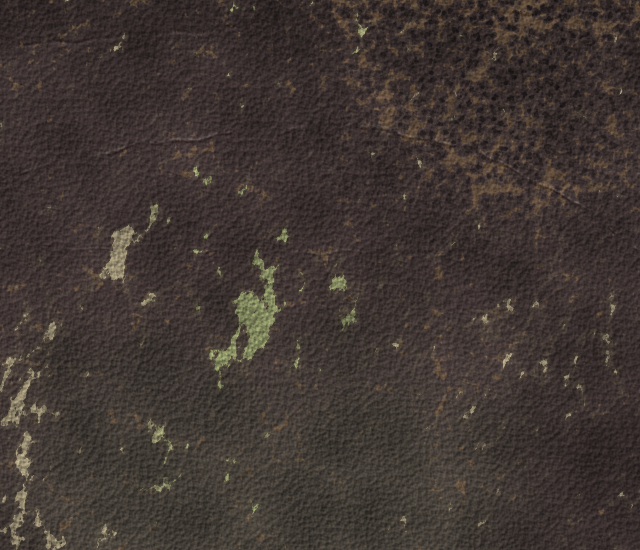
Write a Shadertoy shader that draws this texture.

```glsl
const vec3 UMBER = vec3(0.242, 0.200, 0.196);
const vec3 OLIVE = vec3(0.268, 0.247, 0.220);
const vec3 OCHRE = vec3(0.400, 0.315, 0.225);
const vec3 DUST  = vec3(0.410, 0.365, 0.285);
const vec3 CREAM = vec3(0.600, 0.560, 0.450);
const vec3 MOSS  = vec3(0.555, 0.590, 0.400);

const float CLOUD_SCALE = 6.0;
const float FLAKE_SCALE = 30.0;
const float GRAIN_SCALE = 95.0;
const float CLOUD_DEPTH = 0.55;
const float RELIEF_DEPTH = 0.75;
const float FLAKE_LEAN = 0.38;
const float PATCH_WIDTH = 0.30;   // relative to patch length

// Worn patches: centre, half length, lean from vertical
const int PATCHES = 11;
const vec4 PATCH[PATCHES] = vec4[](
    vec4(0.45, 0.43, 0.18, 0.42), vec4(0.23, 0.55, 0.11, 0.85),
    vec4(0.62, 0.45, 0.11, 0.05), vec4(0.05, 0.28, 0.22, 0.15),
    vec4(0.07, 0.03, 0.18, -0.8), vec4(0.29, 0.16, 0.13, -0.1),
    vec4(0.25, 0.42, 0.07, 0.1),  vec4(0.90, 0.42, 0.09, 0.5),
    vec4(0.96, 0.37, 0.19, 0.35), vec4(1.07, 0.31, 0.17, 0.15),
    vec4(0.36, 0.53, 0.10, -0.9));
const float WEAR[PATCHES] = float[](
    1.0, 0.95, 0.62, 0.62, 0.65, 0.55, 0.5, 0.5, 0.36, 0.4, 0.36);

vec2 hash2(vec2 p) {
    vec3 q = fract(p.xyx * vec3(0.1031, 0.1030, 0.0973));
    q += dot(q, q.yzx + 33.33);
    return fract((q.xx + q.yz) * q.zy);
}

vec2 rotate(vec2 p, float a) {
    float c = cos(a), s = sin(a);
    return vec2(c * p.x - s * p.y, s * p.x + c * p.y);
}

// Distance to the nearest scattered cell centre
float cellular(vec2 p) {
    vec2 cell = floor(p), f = p - cell;
    float nearest = 4.0;
    for (int y = -1; y <= 1; y++)
        for (int x = -1; x <= 1; x++) {
            vec2 o = vec2(x, y);
            vec2 d = o + hash2(cell + o) - f;
            nearest = min(nearest, dot(d, d));
        }
    return sqrt(nearest);
}

// Layered cellular noise, centred near zero
float crumble(vec2 p, int octaves) {
    float sum = 0.0, weight = 0.5, total = 0.0;
    for (int i = 0; i < octaves; i++) {
        sum += weight * (cellular(p) - 0.47);
        total += weight;
        weight *= 0.55;
        p = rotate(p, 0.9) * 2.03 + 17.3;
    }
    return sum / total;
}

// Layered sines that bend outlines
vec2 bend(vec2 p) {
    return 0.012 * sin(p.yx * 23.0 + vec2(1.0, 4.0))
         + 0.007 * sin(p.yx * 57.0 + p * 31.0);
}

float wornCoverage(vec2 p) {
    float cover = 0.0;
    for (int i = 0; i < PATCHES; i++) {
        vec2 d = rotate(p - PATCH[i].xy, PATCH[i].w);
        d /= PATCH[i].z * vec2(PATCH_WIDTH, 1.0);
        cover = max(cover, WEAR[i] * (1.0 - dot(d, d)));
    }
    return cover;
}

// Raised crease: lit edge above a shaded one
float crease(float d, float width) {
    float lit = d / width, shade = lit + 1.8;
    return exp(-lit * lit) - 0.8 * exp(-shade * shade);
}

void mainImage(out vec4 fragColor, in vec2 fragCoord) {
    vec2 p = fragCoord / iResolution.y;
    float cloud = crumble(p * CLOUD_SCALE, 4);

    // Ground tone, darker at the top and the lower right
    float low = 1.0 - smoothstep(0.08, 0.55, p.y + 0.3 * cloud);
    float middle = 1.0 - smoothstep(0.25, 0.65, abs(p.x - 0.48));
    vec3 color = mix(UMBER, OLIVE, low * middle);
    color *= 1.0 - 0.14 * smoothstep(0.75, 1.0, p.y);
    color *= 1.0 - 0.14 * smoothstep(0.8, 1.16, p.x) * low;

    // Ochre crumbs and dark pits in the upper right
    float crumbs = crumble(p * 44.0, 3);
    vec2 corner = (p - vec2(0.92, 0.82)) / vec2(0.34, 0.27);
    float rough = exp(-dot(corner, corner)) + 0.35 * smoothstep(0.88, 1.0, p.y);
    color = mix(color, OCHRE, 0.65 * smoothstep(0.16, 0.30, 0.2 * rough + crumbs + 0.5 * cloud));
    color *= 1.0 - 0.45 * rough * smoothstep(0.10, 0.24, -crumbs);

    // Dust halos and crisp flakes
    vec2 grainDir = rotate(p, FLAKE_LEAN) * vec2(1.0, 0.65);
    float flakeNoise = crumble(grainDir * FLAKE_SCALE, 4);
    float band = exp(-pow((p.y - 0.42) / 0.17, 2.0));
    float wear = 0.40 * wornCoverage(p + bend(p)) - 0.25 + flakeNoise + 0.15 * cloud;
    float dust = smoothstep(-0.20, 0.10, wear + 0.05 * band);
    float flake = smoothstep(-0.015, 0.045, wear);
    float mossy = smoothstep(0.24, 0.33, p.x) * (1.0 - smoothstep(0.60, 0.76, p.x));
    color = mix(color, DUST, 0.42 * dust);
    color = mix(color, mix(CREAM, MOSS, mossy), 0.85 * flake);

    // Long creases crossing the surface
    float side = p.x - 0.62;
    float arc = 0.77 - (side < 0.0 ? 0.25 : 0.76) * side * side;
    float wiggle = 0.004 * sin(p.x * 31.0) + 0.002 * sin(p.x * 83.0);
    float broken = smoothstep(-0.25, 0.15, crumbs + cloud);
    float marks = crease(p.y - arc - wiggle, 0.0026);
    marks += 0.5 * crease(p.y - 0.555 + 0.02 * p.x - wiggle, 0.002) * (1.0 - smoothstep(0.7, 0.9, p.x));
    marks -= 0.6 * crease(p.y - 0.90 - 0.08 * sqrt(p.x) - wiggle, 0.003);
    color += 0.09 * marks * broken;

    // Leathery relief lit from the upper left
    vec2 g = p * GRAIN_SCALE;
    float relief = crumble(g, 2) - crumble(g + vec2(-0.25, 0.3), 2);
    color *= 1.0 + CLOUD_DEPTH * cloud + RELIEF_DEPTH * relief;

    fragColor = vec4(clamp(color, 0.0, 1.0), 1.0);
}
```
